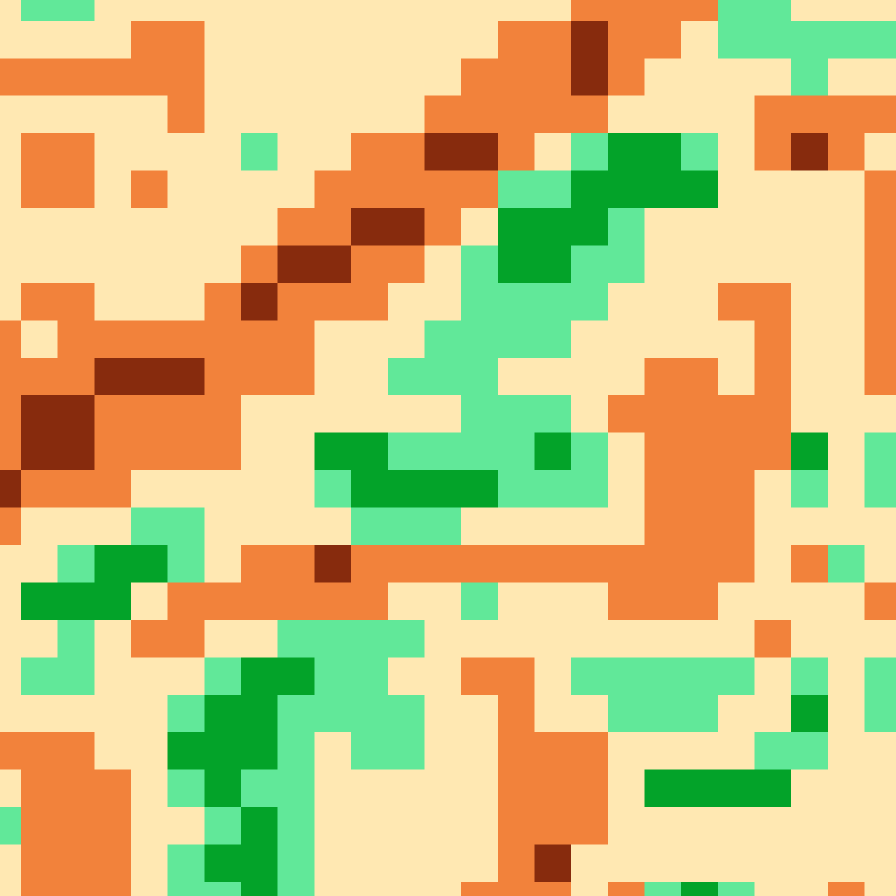
Write a Shadertoy shader that draws this texture.

```glsl
#define GRID vec2(24.43, 23.93)
#define GRID_SHIFT vec2(0.427, 0.626)
#define CREAM vec3(1.00, 0.91, 0.70)
#define ORANGE vec3(0.95, 0.51, 0.23)
#define MINT vec3(0.38, 0.91, 0.60)
#define GREEN vec3(0.01, 0.64, 0.16)
#define BROWN vec3(0.53, 0.17, 0.05)
#define LEVELS vec4(-1.68, -0.86, 0.36, 1.85)
#define RIDGE_NORMAL vec2(0.6, -0.8)
#define RIDGE_SHIFT 8.5
#define BAND_PERIOD 7.0

float hash(vec2 p) {
    vec3 q = fract(p.xyx * 0.1031);
    q += dot(q, q.yzx + 33.33);
    return fract((q.x + q.y) * q.z);
}

// Value noise, scaled to zero mean and about unit deviation
float noise(vec2 p) {
    vec2 i = floor(p), f = fract(p);
    f = f * f * (3.0 - 2.0 * f);
    float low = mix(hash(i), hash(i + vec2(1, 0)), f.x);
    float high = mix(hash(i + vec2(0, 1)), hash(i + vec2(1, 1)), f.x);
    return (mix(low, high, f.y) - 0.5) / 0.215;
}

// Height of one cell: diagonal bands that loosen away from the main ridge
float terrain(vec2 cell) {
    float d = dot(cell, RIDGE_NORMAL) + RIDGE_SHIFT;
    float bend = noise(cell / 6.3 + 71.0) * min(abs(d) * 0.4, 3.0);
    float bands = cos(6.2832 * (d + bend) / BAND_PERIOD);
    float crest = exp(-d * d / 1.5);
    float plain = 1.0 - smoothstep(-5.0, -2.0, d);
    float broad = noise(cell / vec2(4.1, 3.3) + 23.4);
    float fine = noise(cell / vec2(1.9, 1.2) + 147.3);
    return 0.8 * bands + 0.9 * crest - 0.3 * plain + 0.7 * broad + 0.4 * fine;
}

vec3 palette(float height) {
    if (height < LEVELS.x) return GREEN;
    if (height < LEVELS.y) return MINT;
    if (height < LEVELS.z) return CREAM;
    if (height < LEVELS.w) return ORANGE;
    return BROWN;
}

void mainImage(out vec4 fragColor, in vec2 fragCoord) {
    // Average four samples per pixel to smooth the cell edges
    vec3 color = vec3(0.0);
    for (int i = 0; i < 4; i++) {
        vec2 corner = vec2(i & 1, i >> 1) - 0.5;
        vec2 uv = (fragCoord + 0.5 * corner) / iResolution.xy;
        vec2 cell = floor(uv * GRID + GRID_SHIFT);
        color += 0.25 * palette(terrain(cell));
    }
    fragColor = vec4(color, 1.0);
}
```
